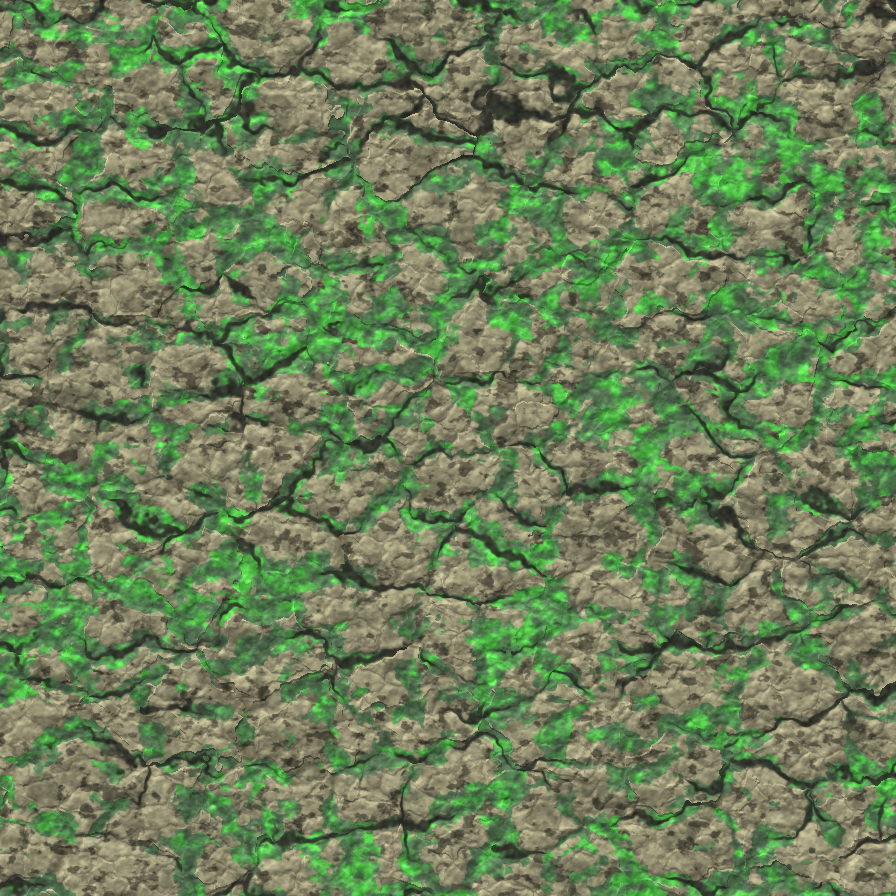
This texture is drawn by a Shadertoy shader. Its source:

```glsl
// Weathered tan rock, broken by dark cracks and overgrown with small tufts of green moss.

const vec3 ROCK_DARK   = vec3(0.48, 0.465, 0.37);
const vec3 ROCK_PALE   = vec3(0.61, 0.59, 0.47);
const vec3 MOSS_DARK   = vec3(0.31, 0.43, 0.31);
const vec3 MOSS_MID    = vec3(0.32, 0.58, 0.32);
const vec3 MOSS_BRIGHT = vec3(0.32, 0.80, 0.29);
const vec3 CRACK_COLOR = vec3(0.17, 0.175, 0.15);

const vec2 STONE_SCALE = vec2(11.0, 14.0);
const vec2 CHIP_SCALE  = vec2(30.0, 40.0);
const vec2 LIGHT_STEP  = vec2(-0.0008, 0.0020);

vec2 hash2(vec2 p) {
    vec3 q = fract(p.xyx * vec3(0.1031, 0.1030, 0.0973));
    q += dot(q, q.yzx + 33.33);
    return fract((q.xx + q.yz) * q.zy);
}

float noise(vec2 p) {
    vec2 i = floor(p), f = fract(p);
    f = f * f * (3.0 - 2.0 * f);
    float low  = mix(hash2(i).x, hash2(i + vec2(1, 0)).x, f.x);
    float high = mix(hash2(i + vec2(0, 1)).x, hash2(i + vec2(1, 1)).x, f.x);
    return mix(low, high, f.y);
}

float fbm(vec2 p) {
    float sum = 0.0, weight = 0.533;
    for (int i = 0; i < 4; i++) {
        sum += weight * noise(p);
        p = mat2(1.6, 1.2, -1.2, 1.6) * p + 7.3;
        weight *= 0.5;
    }
    return sum;
}

vec2 warp(vec2 p, float amount) {
    return amount * (vec2(fbm(p), fbm(p + 41.7)) - 0.5);
}

// Returns the distance to the nearest cell border
// and how level that border runs (1 is horizontal).
vec2 cells(vec2 p) {
    vec2 base = floor(p), nearest = vec2(0), second = vec2(0);
    float d1 = 9.0, d2 = 9.0;
    for (int y = -1; y <= 1; y++)
    for (int x = -1; x <= 1; x++) {
        vec2 cell = base + vec2(x, y);
        vec2 offset = cell + hash2(cell) - p;
        float d = dot(offset, offset);
        if (d < d1) {
            d2 = d1; second = nearest;
            d1 = d;  nearest = offset;
        } else if (d < d2) {
            d2 = d;  second = offset;
        }
    }
    vec2 across = second - nearest;
    float span = max(length(across), 0.05);
    return vec2(0.5 * (d2 - d1) / span, abs(across.y) / span);
}

vec2 stoneCells(vec2 uv) {
    return cells(uv * STONE_SCALE + warp(uv * 26.0, 0.75));
}

vec2 chipCells(vec2 uv) {
    return cells(uv * CHIP_SCALE + warp(uv * 60.0, 0.8));
}

float relief(vec2 uv, float stoneEdge, float chipEdge) {
    return 0.42 * smoothstep(0.0, 0.30, stoneEdge)
         + 0.13 * smoothstep(0.0, 0.25, chipEdge)
         + 0.30 * fbm(uv * vec2(58.0, 74.0));
}

void mainImage(out vec4 fragColor, in vec2 fragCoord) {
    vec2 uv = fragCoord / iResolution.y + 3.0;

    // Stones, smaller chips, and light from above
    vec2 stone = stoneCells(uv), chip = chipCells(uv);
    vec2 lit = uv + LIGHT_STEP;
    float slope = relief(uv, stone.x, chip.x)
                - relief(lit, stoneCells(lit).x, chipCells(lit).x);
    float dome = smoothstep(0.0, 0.30, stone.x);
    float hollow = 1.0 - smoothstep(0.0, 0.11, stone.x);
    float shade = clamp(1.0 + 2.0 * slope, 0.62, 1.22) * (1.0 - 0.17 * hollow);
    float grain = noise(uv * 250.0) + noise(uv.yx * 140.0) - 1.0;

    // Rock with blotches and pits
    float blotch = fbm(uv * vec2(48.0, 62.0) + 19.0);
    float pits = smoothstep(0.57, 0.72, fbm(uv * vec2(75.0, 100.0) + 5.0));
    vec3 rock = mix(ROCK_DARK, ROCK_PALE, smoothstep(0.30, 0.52, blotch));
    rock *= 1.0 - 0.42 * pits;
    rock *= 1.0 - 0.12 * (1.0 - smoothstep(0.01, 0.08, chip.x));

    // Moss gathers in the hollows between stones
    float patches = fbm(uv * vec2(7.0, 8.0) + 2.0) - 0.5;
    float tufts = fbm(uv * vec2(37.0, 50.0) + warp(uv * 45.0, 1.5) + 63.0) - 0.5;
    float growth = 0.6 * patches + 1.4 * tufts + 0.42 * (0.5 - dome);
    float mossMask = smoothstep(-0.01, 0.10, growth);
    float lush = fbm(uv * vec2(80.0, 105.0) + 11.0) + 0.25 * growth + 0.35 * patches;
    vec3 moss = mix(MOSS_DARK, MOSS_MID, smoothstep(0.40, 0.66, lush));
    moss = mix(moss, MOSS_BRIGHT, smoothstep(0.61, 0.82, lush));

    vec3 color = mix(rock, moss, 0.92 * mossMask);
    color *= shade * (1.0 + 0.20 * grain);

    // Broken cracks, mostly level, with varying width
    float opening = fbm(uv * 15.0 + 29.0) + 0.30 * (stone.y - 0.65);
    float width = 0.025 + 0.08 * smoothstep(0.45, 0.78, opening);
    float crack = 1.0 - smoothstep(0.25 * width, width, stone.x);
    crack *= smoothstep(0.42, 0.58, opening);
    color = mix(color, CRACK_COLOR * (1.0 + 0.4 * grain), 0.9 * crack);

    fragColor = vec4(clamp(color, 0.0, 1.0), 1.0);
}
```
